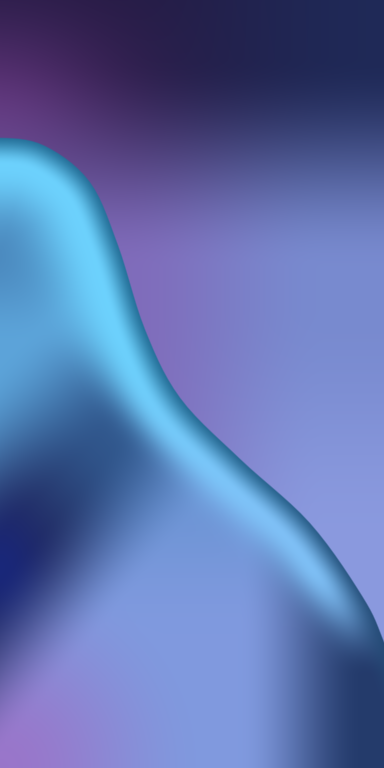
Reproduce this background procedurally as a Shadertoy shader.

```glsl
// Glossy blue wave with a glowing rim over a violet to periwinkle dusk gradient.

const int KNOTS = 14;
const int STEPS = 7;

// Upper contour of the wave, from left to right (canvas is 1 wide, 2 high)
const vec2 CONTOUR[KNOTS] = vec2[KNOTS](
    vec2(-0.25, 1.57), vec2(-0.12, 1.625), vec2(0.0, 1.641), vec2(0.117, 1.62),
    vec2(0.234, 1.526), vec2(0.307, 1.362), vec2(0.378, 1.141), vec2(0.469, 0.964),
    vec2(0.625, 0.805), vec2(0.807, 0.638), vec2(0.943, 0.448), vec2(1.0, 0.328),
    vec2(1.08, 0.1), vec2(1.12, -0.15));

// Catmull-Rom spline between b and c
vec2 spline(vec2 a, vec2 b, vec2 c, vec2 d, float t) {
    return b + 0.5 * t * (c - a + t * (2.0 * a - 5.0 * b + 4.0 * c - d
             + t * (3.0 * (b - c) + d - a)));
}

// Signed distance to the contour, positive inside the wave
float waveDepth(vec2 p) {
    float nearest = 1e5;
    float side = 1.0;
    for (int i = 1; i < KNOTS - 2; i++) {
        vec2 start = CONTOUR[i];
        for (int j = 1; j <= STEPS; j++) {
            vec2 end = spline(CONTOUR[i - 1], CONTOUR[i], CONTOUR[i + 1],
                              CONTOUR[i + 2], float(j) / float(STEPS));
            vec2 along = end - start;
            vec2 rel = p - start;
            vec2 gap = rel - along * clamp(dot(rel, along) / dot(along, along), 0.0, 1.0);
            float dist = dot(gap, gap);
            if (dist < nearest) {
                nearest = dist;
                side = along.y * rel.x - along.x * rel.y;
            }
            start = end;
        }
    }
    return sqrt(nearest) * (side < 0.0 ? -1.0 : 1.0);
}

float glow(vec2 p, vec2 centre, vec2 radius) {
    vec2 q = (p - centre) / radius;
    return exp(-dot(q, q));
}

// Night sky fading down into violet and periwinkle
vec3 duskSky(vec2 p) {
    vec3 night = mix(vec3(0.14, 0.10, 0.26), vec3(0.12, 0.16, 0.34), smoothstep(0.2, 1.0, p.x));
    night = mix(night, vec3(0.39, 0.21, 0.49), 0.9 * glow(p, vec2(-0.04, 1.7), vec2(0.35, 0.25)));
    vec3 violet = vec3(0.50, 0.42, 0.73);
    vec3 periwinkle = mix(vec3(0.54, 0.60, 0.87), vec3(0.47, 0.54, 0.81), smoothstep(0.6, 1.2, p.y));
    vec3 day = mix(violet, periwinkle, smoothstep(0.3, 0.85, p.x));
    return mix(day, night, smoothstep(1.3, 1.85, p.y));
}

// Soft folds inside the wave: lavender base, dark diagonal, blue lobe
vec3 waveBody(vec2 p) {
    vec3 base = mix(vec3(0.60, 0.46, 0.79), vec3(0.50, 0.60, 0.87), smoothstep(0.0, 0.55, length(p)));
    base = mix(base, vec3(0.42, 0.58, 0.83), smoothstep(0.35, 0.75, p.y));
    base = mix(base, vec3(0.14, 0.23, 0.42), smoothstep(0.62, 0.95, p.x));

    float across = 0.7 * (p.y - p.x - 0.52);
    float along = 0.7 * (p.x + p.y - 0.52);
    vec3 fold = mix(vec3(0.13, 0.16, 0.37), vec3(0.19, 0.34, 0.55), smoothstep(0.05, 0.45, along));
    fold = mix(fold, vec3(0.09, 0.15, 0.50), 0.8 * glow(p, vec2(0.0, 0.52), vec2(0.11, 0.15)));
    vec3 lobe = mix(vec3(0.36, 0.64, 0.85), vec3(0.29, 0.53, 0.74), smoothstep(1.1, 1.35, p.y));

    vec3 body = mix(base, fold, smoothstep(-0.34, -0.02, across - 0.15 * p.x));
    return mix(body, lobe, smoothstep(0.05, 0.38, across));
}

// Bright ridge following the contour, with a dark outer rim
vec3 litWave(vec2 p, float depth) {
    float width = mix(0.065, 0.13, smoothstep(0.8, 1.35, p.y));
    float falloff = max(depth - 0.07, 0.0) / width;
    float ridge = exp(-falloff * falloff) * smoothstep(0.24, 0.52, p.y);
    vec3 ridgeColour = mix(vec3(0.50, 0.76, 0.97), vec3(0.43, 0.83, 1.0), smoothstep(0.6, 1.1, p.y));
    vec3 rimColour = mix(vec3(0.14, 0.29, 0.46), vec3(0.12, 0.41, 0.57), smoothstep(0.3, 1.1, p.y));
    vec3 colour = mix(waveBody(p), ridgeColour, 0.96 * ridge);
    return mix(rimColour, colour, smoothstep(-0.015, 0.07, depth));
}

void mainImage(out vec4 fragColor, in vec2 fragCoord) {
    vec2 p = fragCoord / iResolution.xy * vec2(1.0, 2.0);
    float pixel = 2.0 / iResolution.y;
    float depth = waveDepth(p);
    float cover = smoothstep(-pixel, pixel, depth);
    fragColor = vec4(mix(duskSky(p), litWave(p, depth), cover), 1.0);
}
```
